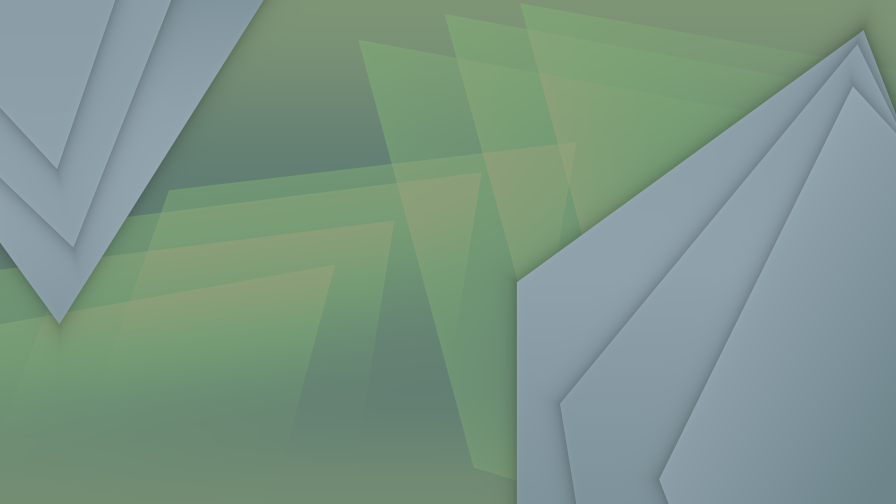
Give the GLSL for this background, as a Shadertoy shader.

```glsl
#define SKY_TOP vec3(0.49, 0.58, 0.46)
#define SKY_MID vec3(0.385, 0.495, 0.45)
#define SKY_LOW vec3(0.45, 0.55, 0.45)
#define GLASS_GREEN vec3(0.50, 0.69, 0.46)
#define GLASS_TAN vec3(0.58, 0.65, 0.48)
#define SLATE_LIGHT vec3(0.575, 0.645, 0.685)
#define SLATE_DARK vec3(0.43, 0.52, 0.545)
#define SHADOW_DEPTH 0.20
#define SHADOW_WIDTH 0.13
#define FAN_FADE 1.9
#define SHARD_FADE 4.0

// Signed distance to the line a-b, negative on its left side
float edge(vec2 p, vec2 a, vec2 b) {
    vec2 along = normalize(b - a), rel = p - a;
    return rel.x * along.y - rel.y * along.x;
}

// Convex regions bounded by two or three successive edges
float wedge(vec2 p, vec2 a, vec2 tip, vec2 b) {
    return max(edge(p, a, tip), edge(p, tip, b));
}

float chain(vec2 p, vec2 a, vec2 b, vec2 c, vec2 d) {
    return max(wedge(p, a, b, c), edge(p, c, d));
}

float cover(float dist) {
    float pixel = 9.0 / iResolution.y;
    return smoothstep(0.7 * pixel, -0.7 * pixel, dist);
}

// Translucent coverage with a faint bright rim
float glass(float dist, float density) {
    return cover(dist) * density * (1.0 + 0.22 * exp(min(dist, 0.0) / 0.04));
}

// Sheet that fades downward from its top edge
float fan(vec2 p, vec2 low, vec2 tip, vec2 corner, vec2 foot) {
    float depth = edge(p, tip, corner) / FAN_FADE;
    return glass(chain(p, low, tip, corner, foot), 0.6 * exp(-depth * depth));
}

// Sheet that fades rightward from its left edge
float shard(vec2 p, vec2 right, vec2 tip, vec2 low, vec2 foot) {
    float depth = max(-edge(p, tip, low), 0.0);
    float density = 0.75 * exp(-depth / SHARD_FADE) * (0.55 + 0.05 * p.y);
    return glass(chain(p, right, tip, low, foot), density);
}

// Opaque sheet with a soft shadow around it and a lit rim
vec3 slate(vec3 under, float dist, float shade) {
    under *= 1.0 - SHADOW_DEPTH * exp(-max(dist, 0.0) / SHADOW_WIDTH);
    vec3 face = mix(SLATE_LIGHT, SLATE_DARK, clamp(shade, 0.0, 1.0));
    face += 0.025 * exp(min(dist, 0.0) / 0.04);
    return mix(under, face, cover(dist));
}

void mainImage(out vec4 fragColor, in vec2 fragCoord) {
    // Canvas is 16 by 9 units
    vec2 p = fragCoord / iResolution.xy * vec2(16.0, 9.0);

    // Backdrop
    vec3 color = mix(SKY_MID, SKY_TOP, smoothstep(5.6, 9.0, p.y));
    color = mix(SKY_LOW, color, smoothstep(-0.2, 2.2, p.y));

    // Glass sheets, warmer where they overlap
    float density = fan(p, vec2(9.96, 4.52), vec2(10.29, 6.46), vec2(3.02, 5.60), vec2(1.60, 1.60));
    density += fan(p, vec2(8.02, 2.33), vec2(8.60, 5.92), vec2(1.44, 5.02), vec2(0.17, 1.71));
    density += fan(p, vec2(6.37, 0.87), vec2(7.04, 5.06), vec2(-0.5, 4.12), vec2(-2.0, 0.0));
    density += fan(p, vec2(4.85, 0.0), vec2(5.98, 4.27), vec2(-0.5, 3.12), vec2(-2.0, -1.0));
    density += shard(p, vec2(14.5, 6.79), vec2(6.40, 8.29), vec2(8.46, 0.65), vec2(9.23, 0.42));
    density += shard(p, vec2(11.67, 8.06), vec2(7.94, 8.75), vec2(10.16, 0.65), vec2(11.0, 0.4));
    density += shard(p, vec2(14.58, 8.0), vec2(9.29, 8.94), vec2(11.5, 0.7), vec2(12.3, 0.5));
    vec3 tint = mix(GLASS_GREEN, GLASS_TAN, smoothstep(0.7, 1.7, density));
    color = mix(color, tint, 1.0 - exp(-density));

    // Upper left slate stack
    float rise = p.y - 6.0;
    color = slate(color, wedge(p, vec2(0.0, 4.67), vec2(1.06, 3.21), vec2(4.71, 9.0)), 0.05 + 0.05 * rise * rise);
    color = slate(color, wedge(p, vec2(0.0, 5.83), vec2(1.31, 4.58), vec2(3.06, 9.0)), 0.12 + 0.03 * abs(rise));
    color = slate(color, wedge(p, vec2(0.0, 7.08), vec2(1.02, 5.98), vec2(2.06, 9.0)), 0.10 + 0.04 * rise);

    // Right slate stack
    color = slate(color, chain(p, vec2(16.0, 6.96), vec2(15.42, 8.46), vec2(9.23, 3.96), vec2(9.23, 0.0)),
                  0.1 + 0.11 * max(4.0 - p.y, 0.0) + 0.05 * max(p.y - 5.0, 0.0));
    color = slate(color, chain(p, vec2(16.0, 6.81), vec2(15.31, 8.21), vec2(10.0, 1.79), vec2(10.29, 0.0)),
                  0.1 + 0.11 * max(4.2 - p.y, 0.0) + 0.04 * max(p.y - 5.0, 0.0));
    color = slate(color, chain(p, vec2(16.0, 6.62), vec2(15.23, 7.46), vec2(11.77, 0.44), vec2(11.94, 0.0)),
                  0.18 + 0.20 * (p.x - 13.5) - 0.12 * (p.y - 3.4));

    fragColor = vec4(color, 1.0);
}
```
